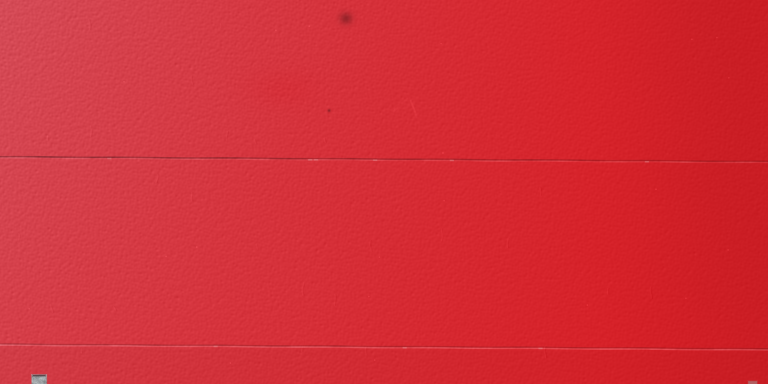
A Shadertoy shader for this texture:

```glsl
// A red painted wall of wide horizontal boards, parted by two thin, slightly tilted seams.
// A diagonal sheen sets the base colour; soft cellular noise gives the orange-peel relief,
// and hashed cells scatter faint paint runs, specks and chips.

vec2 hash2(vec2 p) {
    vec3 q = fract(vec3(p.xyx) * vec3(0.1031, 0.1030, 0.0973));
    q += dot(q, q.yzx + 33.33);
    return fract((q.xx + q.yz) * q.zy);
}

// Rounded bumps around scattered points
float bumps(vec2 p) {
    vec2 cell = floor(p), f = fract(p);
    float sum = 0.0;
    for (int j = -1; j <= 1; j++)
        for (int i = -1; i <= 1; i++) {
            vec2 o = vec2(i, j), d = o + hash2(cell + o) - f;
            sum += exp(-6.0 * dot(d, d));
        }
    return sum;
}

// Broad cloudy unevenness from layered sines, about -1 to 1
float clouds(vec2 p) {
    float sum = 0.0, amp = 0.5;
    for (int i = 0; i < 4; i++) {
        sum += amp * sin(p.x + 1.7 * sin(p.y)) * cos(p.y + 0.8 * sin(p.x));
        p = mat2(1.5, 1.1, -1.1, 1.5) * p + 2.3;
        amp *= 0.6;
    }
    return sum;
}

float relief(vec2 p) {
    p = mat2(0.8, 0.6, -0.6, 0.8) * p + 3.0;
    return bumps(p * 120.0) + 0.5 * bumps(p * 64.0 + 9.0);
}

// Soft ellipse, 1 at its centre
float blot(vec2 p, vec2 centre, vec2 radius) {
    vec2 d = (p - centre) / radius;
    return exp(-dot(d, d));
}

float segment(vec2 p, vec2 a, vec2 b) {
    vec2 ab = b - a;
    return length(p - a - ab * clamp(dot(p - a, ab) / dot(ab, ab), 0.0, 1.0));
}

// Filled box with smooth edges
float box(vec2 p, vec2 centre, vec2 halfSize, float px) {
    vec2 d = abs(p - centre) - halfSize;
    return 1.0 - smoothstep(-px, px, max(d.x, d.y));
}

void mainImage(out vec4 fragColor, in vec2 fragCoord) {
    float px = 1.0 / iResolution.y;
    vec2 p = fragCoord * px;
    vec2 uv = fragCoord / iResolution.xy;

    // Sheen: pale rose at the upper left, deep red on the right
    float t = uv.x + 0.28 * (0.5 - uv.y) * (1.0 - uv.x) + 0.015 * clouds(p * 5.0);
    float sheen = pow(max(1.0 - t, 0.0), 1.3);
    vec3 color = vec3(0.842, 0.113, 0.14) + sheen * vec3(-0.008, 0.153, 0.17);
    color.r -= 0.05 * smoothstep(0.75, 1.0, t + 0.1 * (uv.y - 0.5));

    // Orange-peel relief, lit from the upper left and stronger in the sheen
    float slope = relief(p) - relief(p + vec2(-0.003, 0.004));
    color -= slope * (0.009 + 0.011 * sheen);

    // Faint broken paint runs with a lit side, and tiny specks, mostly on the left
    vec2 grid = p * vec2(11.0, 7.0), cell = floor(grid);
    vec2 rnd = hash2(cell + 4.0), pick = hash2(cell + 51.0);
    vec2 mark = (cell + 0.3 + 0.4 * rnd) / vec2(11.0, 7.0);
    vec2 tail = mark + vec2(0.006 * (rnd.y - 0.5), 0.006 + 0.025 * rnd.x);
    vec2 bent = p + vec2(0.0015 * sin(p.y * 160.0), 0.0);
    float run = segment(bent, mark, tail);
    float lit = segment(bent + vec2(0.003, 0.0), mark, tail);
    float shown = step(pick.x, 0.36 - 0.4 * uv.x) * (0.6 + 0.4 * clouds(p * 90.0));
    color -= 0.03 * shown * (1.0 - smoothstep(0.0, 0.001 + px, run));
    color += 0.03 * shown * (1.0 - smoothstep(0.0, 0.001 + px, lit));
    float speck = length(p - mark - vec2(0.02, -0.015));
    color += 0.06 * step(0.86, pick.y) * (1.0 - smoothstep(0.0005, 0.001 + px, speck));

    // Stains and a hooked scuff
    color *= 1.0 - 0.28 * blot(p, vec2(0.901, 0.952), vec2(0.016, 0.015));
    color *= 1.0 - 0.3 * blot(p, vec2(0.857, 0.712), vec2(0.004));
    color.gb -= 0.02 * blot(p, vec2(0.735, 0.77), vec2(0.085, 0.045));
    float scuff = min(segment(p, vec2(1.025, 0.71), vec2(1.06, 0.743)),
                      segment(p, vec2(1.07, 0.738), vec2(1.085, 0.695)));
    color += 0.035 * (0.6 + clouds(p * 60.0)) * (1.0 - smoothstep(0.0005, 0.002 + px, scuff));

    // Seams: broken dark groove, pale lower lip and worn chips
    for (int i = 0; i < 2; i++) {
        float k = float(i);
        float d = p.y - (0.591 - 0.488 * k - 0.0062 * p.x) - 0.0004 * sin(p.x * 23.0 + k);
        float wear = clamp(0.5 + 0.8 * clouds(vec2(p.x * 40.0, k * 7.0)), 0.0, 1.0);
        float groove = 1.0 - smoothstep(0.0005, 0.001 + px, abs(d - 0.001));
        float lip = 1.0 - smoothstep(0.0005, 0.001 + px, abs(d + 0.002));
        color *= 1.0 - groove * mix(0.3 - 0.14 * k, 0.14, uv.x) * (1.1 - 0.45 * wear);
        color += lip * (0.01 + 0.06 * k + 0.04 * uv.x + 0.07 * wear) * vec3(0.4, 1.0, 1.0);
        float chip = step(0.95, hash2(vec2(floor(p.x * 65.0), k + 80.0)).x);
        chip *= smoothstep(0.5, 0.2, abs(fract(p.x * 65.0) - 0.5));
        color = mix(color, vec3(0.88, 0.55, 0.56), 0.45 * chip * lip);
        color *= 1.0 - 0.02 * k * smoothstep(0.0, -0.012, d);
    }

    // Grey metal tabs at the lower edge
    float tab = box(p, vec2(0.102, 0.008), vec2(0.020, 0.017), px);
    float rim = box(p, vec2(0.102, 0.022), vec2(0.017, 0.002), px);
    vec3 metal = vec3(0.62, 0.64, 0.65) + 0.14 * clouds(p * 140.0);
    color = mix(color, mix(metal, vec3(0.34, 0.27, 0.28), rim), tab);
    color = mix(color, vec3(0.66, 0.48, 0.48), 0.7 * box(p, vec2(1.96, 0.002), vec2(0.012, 0.006), px));

    fragColor = vec4(clamp(color, 0.0, 1.0), 1.0);
}
```
